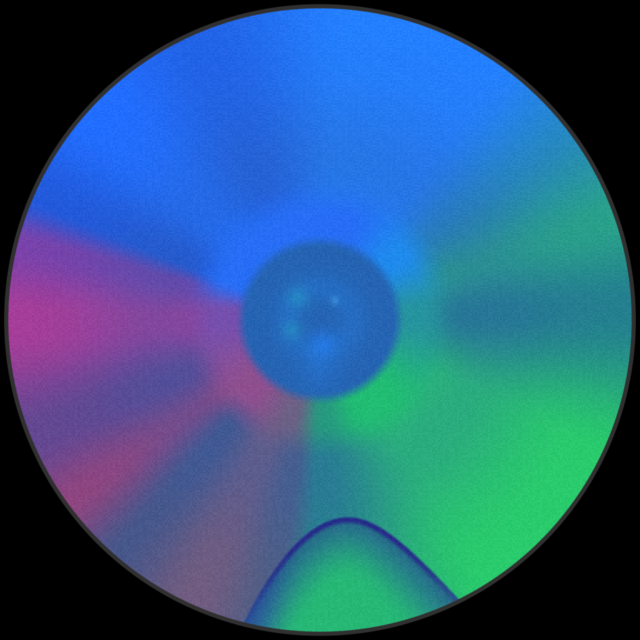
Give the GLSL for this texture map, as a WebGL 1 fragment shader.

```glsl
precision highp float;
uniform vec2 u_resolution;

#define DISC_RADIUS 0.987
#define RIM_WIDTH 0.013
#define HUB_RADIUS 0.247
#define HUB_SOFTNESS 0.022
#define HALO_RADIUS 0.32
#define MUTING 0.30
#define GRAIN_CELLS 384.0
#define GRAIN_AMOUNT 0.035
#define DOME_APEX vec2(0.089, -0.617)
#define SEAM_ANGLE 157.0

const vec3 BLUE = vec3(0.13, 0.35, 0.86);
const vec3 SLATE = vec3(0.18, 0.37, 0.67);
const vec3 TEAL = vec3(0.15, 0.53, 0.54);
const vec3 GREEN = vec3(0.16, 0.80, 0.42);
const vec3 INDIGO = vec3(0.15, 0.12, 0.54);

float hash(vec2 cell) {
  return fract(sin(dot(cell, vec2(127.1, 311.7))) * 43758.55);
}

float glow(vec2 p, vec2 center, float size) {
  vec2 q = (p - center) / size;
  return exp(-dot(q, q));
}

vec3 blend(vec3 current, vec3 next, float from, float to, float turn) {
  return mix(current, next, smoothstep(from, to, turn));
}

// Clockwise colours of the broad outer field
vec3 outerWheel(float t) {
  vec3 c = blend(BLUE, vec3(0.13, 0.43, 1.0), 0.0, 18.0, t);
  c = blend(c, vec3(0.13, 0.39, 0.91), 22.0, 42.0, t);
  c = blend(c, vec3(0.14, 0.50, 1.0), 44.0, 74.0, t);
  c = blend(c, vec3(0.15, 0.54, 0.72), 100.0, 126.0, t);
  c = blend(c, vec3(0.16, 0.63, 0.54), 120.0, 138.0, t);
  c = blend(c, vec3(0.14, 0.50, 0.56), 138.0, 154.0, t);
  c = blend(c, GREEN, 155.0, 184.0, t);
  c = blend(c, TEAL, 212.0, 246.0, t);
  c = blend(c, vec3(0.31, 0.37, 0.52), 247.0, 257.0, t);
  c = blend(c, vec3(0.44, 0.36, 0.50), 257.0, 270.0, t);
  c = blend(c, vec3(0.28, 0.34, 0.54), 272.0, 288.0, t);
  c = blend(c, vec3(0.56, 0.27, 0.50), 288.0, 301.0, t);
  c = blend(c, vec3(0.39, 0.28, 0.57), 301.0, 314.0, t);
  c = blend(c, vec3(0.65, 0.24, 0.60), 316.0, 335.0, t);
  c = blend(c, vec3(0.47, 0.26, 0.67), 338.0, 352.0, t);
  return blend(c, BLUE, 352.0, 360.0, t);
}

// Clockwise colours of the halo around the hub
vec3 haloWheel(float t) {
  vec3 blue = vec3(0.15, 0.43, 0.96);
  vec3 c = blend(blue, vec3(0.12, 0.54, 0.93), 85.0, 117.0, t);
  c = blend(c, vec3(0.15, 0.58, 0.62), 118.0, 153.0, t);
  c = blend(c, vec3(0.13, 0.74, 0.45), 155.0, 206.0, t);
  c = blend(c, vec3(0.15, 0.60, 0.50), 222.0, 245.0, t);
  c = blend(c, vec3(0.42, 0.38, 0.52), 246.0, 262.0, t);
  c = blend(c, vec3(0.56, 0.31, 0.56), 262.0, 290.0, t);
  c = blend(c, vec3(0.46, 0.31, 0.68), 295.0, 338.0, t);
  return blend(c, blue, 342.0, 360.0, t);
}

// Height below the dome outline, positive inside
float domeDepth(vec2 p) {
  float x = p.x - DOME_APEX.x;
  float left = 3.08 * x * x;
  float right = 0.21 * (sqrt(1.0 + 33.0 * x * x) - 1.0);
  float drop = x < 0.0 ? left : right;
  float slope = x < 0.0 ? 6.16 * x : 6.93 * x / sqrt(1.0 + 33.0 * x * x);
  return (DOME_APEX.y - drop - p.y) / sqrt(1.0 + slope * slope);
}

vec3 hubColor(vec2 p) {
  vec3 c = vec3(0.145, 0.39, 0.70);
  float ring = (length(p) - 0.10) / 0.045;
  c += vec3(0.0, 0.035, 0.06) * exp(-ring * ring);
  c += vec3(0.0, 0.09, 0.01) * glow(p, vec2(-0.07, 0.07), 0.035);
  c += vec3(0.0, 0.09, 0.0) * glow(p, vec2(-0.088, -0.03), 0.03);
  c += vec3(0.0, 0.05, 0.13) * glow(p, vec2(0.01, -0.07), 0.04);
  c += vec3(0.0, 0.03, 0.06) * glow(p, vec2(0.0, -0.16), 0.06);
  return c + vec3(0.06, 0.10, 0.08) * glow(p, vec2(0.047, 0.06), 0.015);
}

void main() {
  vec2 p = (2.0 * gl_FragCoord.xy - u_resolution) / min(u_resolution.x, u_resolution.y);
  float px = 2.0 / min(u_resolution.x, u_resolution.y);
  float r = length(p);
  float turn = mod(SEAM_ANGLE - degrees(atan(p.y, p.x + 1e-6)), 360.0);

  // Field and halo
  float mid = (r - 0.5) / 0.24;
  vec3 color = mix(outerWheel(turn), SLATE, MUTING * exp(-mid * mid));
  float halo = 1.0 - smoothstep(HALO_RADIUS, HALO_RADIUS + 0.12, r);
  color = mix(color, haloWheel(turn), halo);

  // Central hub
  float hub = 1.0 - smoothstep(HUB_RADIUS - HUB_SOFTNESS, HUB_RADIUS + HUB_SOFTNESS, r);
  color = mix(color, hubColor(p), hub);

  // Dome with a dark upper edge
  float depth = domeDepth(p);
  vec3 dome = mix(vec3(0.17, 0.43, 0.61), TEAL, smoothstep(-0.22, -0.04, p.x));
  dome = mix(dome, vec3(0.15, 0.72, 0.46), smoothstep(0.02, 0.20, depth));
  float crown = smoothstep(-0.98, -0.66, p.y);
  float shade = 0.45 * exp(-max(depth, 0.0) / 0.045);
  shade += 0.5 * (1.0 - smoothstep(0.008, 0.025, depth)) * crown;
  dome = mix(dome, INDIGO, min(shade, 1.0));
  color = mix(color, dome, smoothstep(-0.003 - px, 0.003 + px, depth));

  // Grain, rim and black surround
  color += GRAIN_AMOUNT * (hash(floor((p * 0.5 + 0.5) * GRAIN_CELLS)) - 0.5);
  float rim = DISC_RADIUS - RIM_WIDTH;
  color = mix(color, vec3(0.19), smoothstep(rim - px, rim + px, r));
  color *= 1.0 - smoothstep(DISC_RADIUS - px, DISC_RADIUS + px, r);
  gl_FragColor = vec4(clamp(color, 0.0, 1.0), 1.0);
}
```
